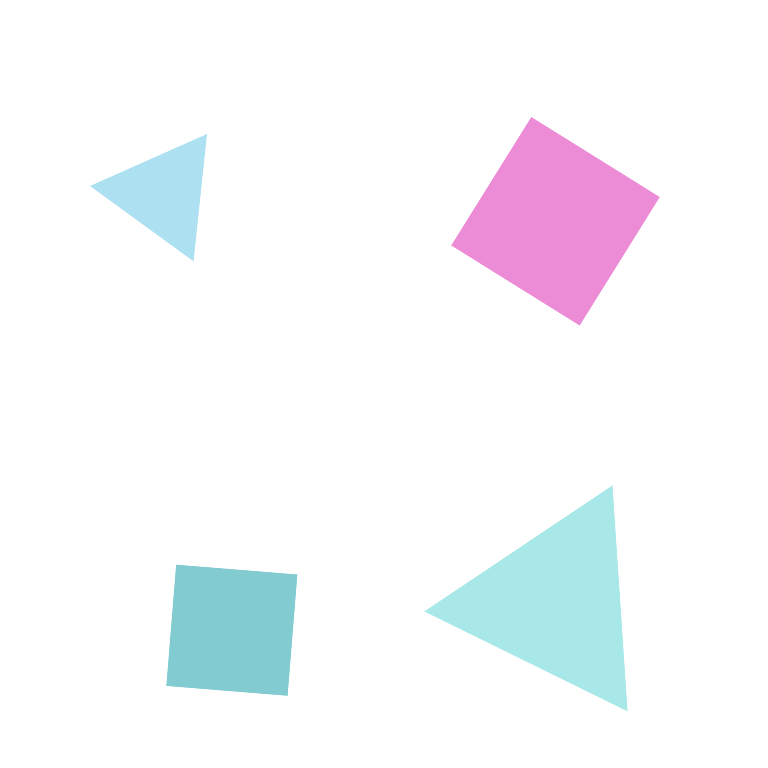
A WebGL 1 fragment shader for this background:

```glsl
precision highp float;
// Four flat pastel shapes, two squares and two triangles, on a white ground.

uniform vec2 u_resolution;

const float PI = 3.14159265;

// Signed distance to the edge lines of a regular polygon;
// one corner lies at the given angle, at the given radius from the centre.
float regularPolygon(vec2 p, float sides, float radius, float cornerAngle) {
  float sector = 2.0 * PI / sides;
  float angle = mod(atan(p.y, p.x) - cornerAngle, sector) - 0.5 * sector;
  return length(p) * cos(angle) - radius * cos(0.5 * sector);
}

// Lays a colour over the ground with an edge one pixel soft.
vec3 paint(vec3 ground, vec3 colour, float dist, float pixel) {
  return mix(colour, ground, smoothstep(-0.5 * pixel, 0.5 * pixel, dist));
}

void main() {
  // Unit square centred on the canvas, origin at the lower left
  float pixel = 1.0 / min(u_resolution.x, u_resolution.y);
  vec2 uv = (gl_FragCoord.xy - 0.5 * u_resolution) * pixel + 0.5;

  vec3 colour = vec3(1.0);

  // Upper pair: small blue triangle and large pink square
  float blueTriangle = regularPolygon(uv - vec2(0.2129, 0.7477), 3.0, 0.0963, 0.942);
  float pinkSquare = regularPolygon(uv - vec2(0.7233, 0.7119), 4.0, 0.1394, 0.228);
  colour = paint(colour, vec3(0.68, 0.88, 0.94), blueTriangle, pixel);
  colour = paint(colour, vec3(0.93, 0.55, 0.84), pinkSquare, pixel);

  // Lower pair: teal square and large aqua triangle
  float tealSquare = regularPolygon(uv - vec2(0.3019, 0.1794), 4.0, 0.1121, 0.7045);
  float aquaTriangle = regularPolygon(uv - vec2(0.7224, 0.2152), 3.0, 0.1703, 1.114);
  colour = paint(colour, vec3(0.51, 0.80, 0.82), tealSquare, pixel);
  colour = paint(colour, vec3(0.66, 0.91, 0.91), aquaTriangle, pixel);

  gl_FragColor = vec4(colour, 1.0);
}
```
